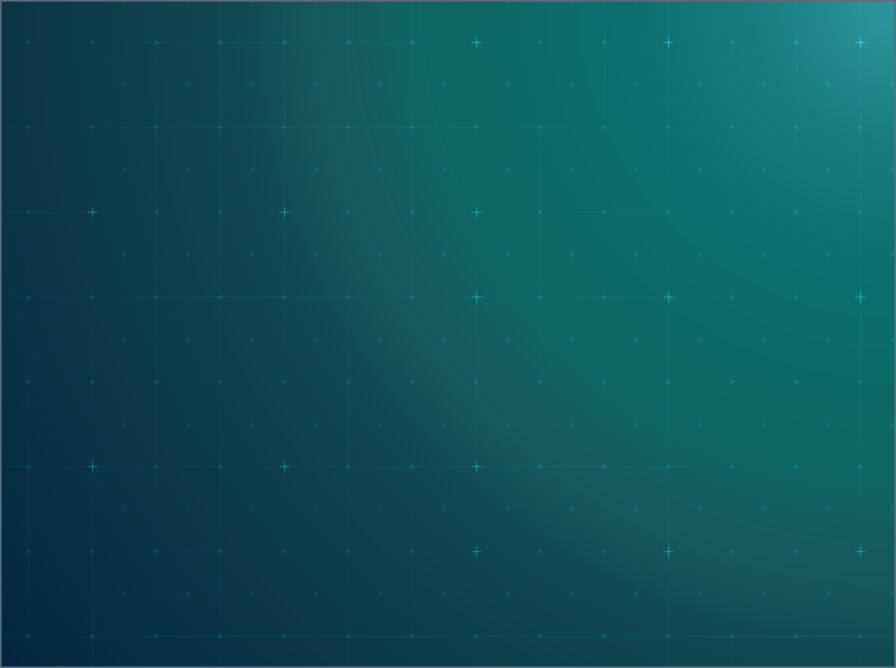
A Shadertoy shader for this background:

```glsl
// A teal glow in the upper right corner fades through bands of colour to navy.
// A faint lattice lies on it: staggered dots, broken hairlines and small crosses,
// all found by rounding to the nearest lattice node; a thin grey frame closes it.

const vec2 ORIGIN = vec2(0.0428, 0.0637);   // first node, from the top left
const vec2 PITCH = vec2(0.0958, 0.1270);    // node spacing, in canvas heights
const vec3 MARK_TINT = vec3(0.03, 0.19, 0.22);
const vec3 LINE_TINT = vec3(0.01, 0.05, 0.06);
const vec3 FRAME_GREY = vec3(0.35, 0.43, 0.47);

float hash(vec2 p) {
    return fract(sin(dot(p, vec2(127.1, 311.7))) * 43758.5453);
}

// Smoothed coverage of a shape from its signed distance
float coverage(float dist, float pixel) {
    return clamp(0.5 - dist / pixel, 0.0, 1.0);
}

float box(vec2 p, vec2 halfSize) {
    vec2 d = abs(p) - halfSize;
    return length(max(d, 0.0)) + min(max(d.x, d.y), 0.0);
}

// Radial colour ramp by distance from the lit corner
vec3 cornerGlow(float d) {
    vec3 c = mix(vec3(0.17, 0.58, 0.61), vec3(0.11, 0.505, 0.52), smoothstep(0.0, 0.2, d));
    c = mix(c, vec3(0.047, 0.430, 0.432), clamp((d - 0.16) / 0.24, 0.0, 1.0));
    c = mix(c, vec3(0.050, 0.405, 0.397), smoothstep(0.40, 0.68, d));
    c = mix(c, vec3(0.085, 0.350, 0.370), smoothstep(0.68, 0.85, d));
    c = mix(c, vec3(0.058, 0.280, 0.325), smoothstep(0.84, 1.02, d));
    c = mix(c, vec3(0.045, 0.215, 0.282), clamp((d - 1.0) / 0.3, 0.0, 1.0));
    return mix(c, vec3(0.010, 0.150, 0.250), clamp((d - 1.3) / 0.37, 0.0, 1.0));
}

// Offset from the nearest node of the lattice shifted by a part of a cell
vec2 nodeOffset(vec2 grid, float shift, out vec2 id) {
    id = floor(grid - shift + 0.5);
    return (grid - shift - id) * PITCH;
}

float softDot(vec2 offset, float radius) {
    return exp(-dot(offset, offset) / (radius * radius));
}

// Strength that drifts along a line, so that the hairline comes and goes
float brokenLine(float along, float lineId, float seed) {
    float k = floor(along);
    float a = hash(vec2(k, lineId + seed));
    float b = hash(vec2(k + 1.0, lineId + seed));
    return smoothstep(0.25, 0.9, mix(a, b, fract(along)));
}

// Every third column carries crosses; rows alternate right and left halves
float crossHere(vec2 id) {
    float column = 1.0 - step(0.5, abs(mod(id.x, 3.0) - 1.0));
    float row = mod(id.y + 0.5, 3.0);
    float rightRow = (1.0 - step(1.0, row)) * step(6.5, id.x);
    float leftRow = step(2.0, row) * step(id.x, 7.5);
    return column * max(rightRow, leftRow);
}

float crossMark(vec2 offset, float pixel) {
    float arms = min(box(offset, vec2(0.009, 0.0009)), box(offset, vec2(0.0009, 0.009)));
    return coverage(arms, pixel) * (1.0 - 0.6 * smoothstep(0.002, 0.010, length(offset)));
}

void mainImage(out vec4 fragColor, in vec2 fragCoord) {
    float pixel = 1.0 / iResolution.y;
    float aspect = iResolution.x * pixel;
    vec2 p = vec2(fragCoord.x, iResolution.y - fragCoord.y) * pixel;

    // Background
    vec3 color = cornerGlow(length(p - vec2(aspect, 0.0)));

    // Lattice nodes and the staggered nodes between them
    vec2 grid = (p - ORIGIN) / PITCH;
    vec2 id, midId;
    vec2 offset = nodeOffset(grid, 0.0, id);
    vec2 midOffset = nodeOffset(grid, 0.5, midId);

    // Hairlines
    float across = coverage(abs(offset.y) - 0.0008, pixel) * brokenLine(grid.x / 3.0, id.y, 3.0);
    float down = coverage(abs(offset.x) - 0.0008, pixel) * brokenLine(grid.y / 2.0, id.x, 41.0);
    color += LINE_TINT * max(across, 0.7 * down);

    // Dots and crosses
    float mark = 0.65 * softDot(offset, 0.0026);
    mark = max(mark, 0.5 * softDot(midOffset, 0.0026) * step(0.5, midId.x));
    mark = max(mark, 1.15 * crossHere(id) * crossMark(offset, pixel));
    color += MARK_TINT * mark;

    // Frame
    vec2 canvas = vec2(aspect, 1.0);
    float inside = -box(p - 0.5 * canvas, 0.5 * canvas);
    color = mix(color, FRAME_GREY, coverage(inside - 0.0024, pixel));

    fragColor = vec4(color, 1.0);
}
```
